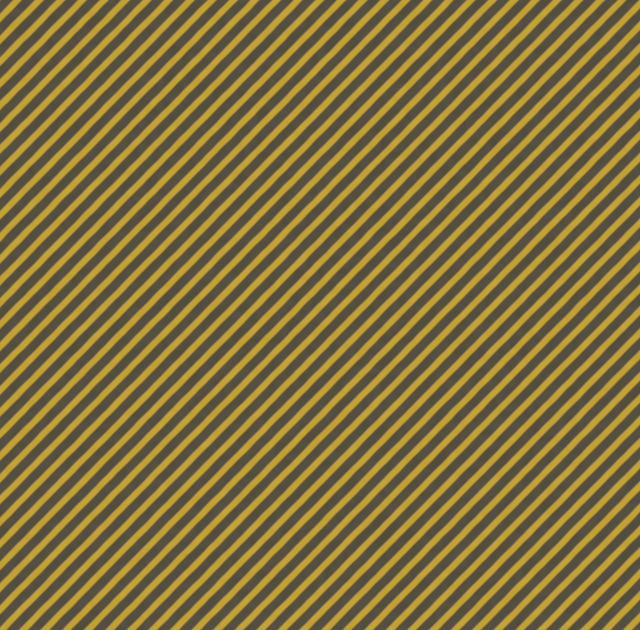
Give the GLSL for this pattern, as a Shadertoy shader.

```glsl
// Fine diagonal two-tone stripes, mustard on dark olive grey, with soft edges.
#define REPEATS vec2(29.65, 28.75)   // stripes across and down
#define PHASE 0.82                   // offset of the first stripe, in periods
#define HALF_WIDTH 0.208             // half of the bright stripe, in periods
#define SOFTNESS 0.088               // half of the edge blend, in periods
#define WOBBLE 0.018                 // edge unevenness, in periods
#define WOBBLE_SCALE 60.0            // unevenness cells per canvas height
#define TONE_WEAR 0.012              // faint brightness variation
#define DARK vec3(0.328, 0.306, 0.260)
#define BRIGHT vec3(0.765, 0.635, 0.205)

float hash(vec2 p) {
    return fract(sin(dot(p, vec2(127.1, 311.7))) * 43758.5453);
}

float valueNoise(vec2 p) {
    vec2 cell = floor(p), f = fract(p);
    f = f * f * (3.0 - 2.0 * f);
    float low = mix(hash(cell), hash(cell + vec2(1.0, 0.0)), f.x);
    float high = mix(hash(cell + vec2(0.0, 1.0)), hash(cell + 1.0), f.x);
    return mix(low, high, f.y);
}

// Coverage of the bright stripe; one period per unit of phase.
float stripe(float phase, float pixelWidth) {
    float dist = abs(fract(phase + 0.5) - 0.5);
    float blend = max(SOFTNESS, 0.5 * pixelWidth);
    return 1.0 - smoothstep(HALF_WIDTH - blend, HALF_WIDTH + blend, dist);
}

void mainImage(out vec4 fragColor, in vec2 fragCoord) {
    vec2 uv = fragCoord / iResolution.xy;
    vec2 grain = fragCoord / iResolution.y * WOBBLE_SCALE;

    // Stripes climb to the right, counted from the top left corner.
    float phase = dot(vec2(uv.x, 1.0 - uv.y), REPEATS) - PHASE;
    float pixelWidth = length(REPEATS / iResolution.xy);

    // Slight unevenness of edge and tone
    phase += WOBBLE * (2.0 * valueNoise(grain) - 1.0);
    float tone = TONE_WEAR * (2.0 * valueNoise(grain * 1.7 + 31.0) - 1.0);

    vec3 color = mix(DARK, BRIGHT, stripe(phase, pixelWidth)) + tone;
    fragColor = vec4(color, 1.0);
}
```
